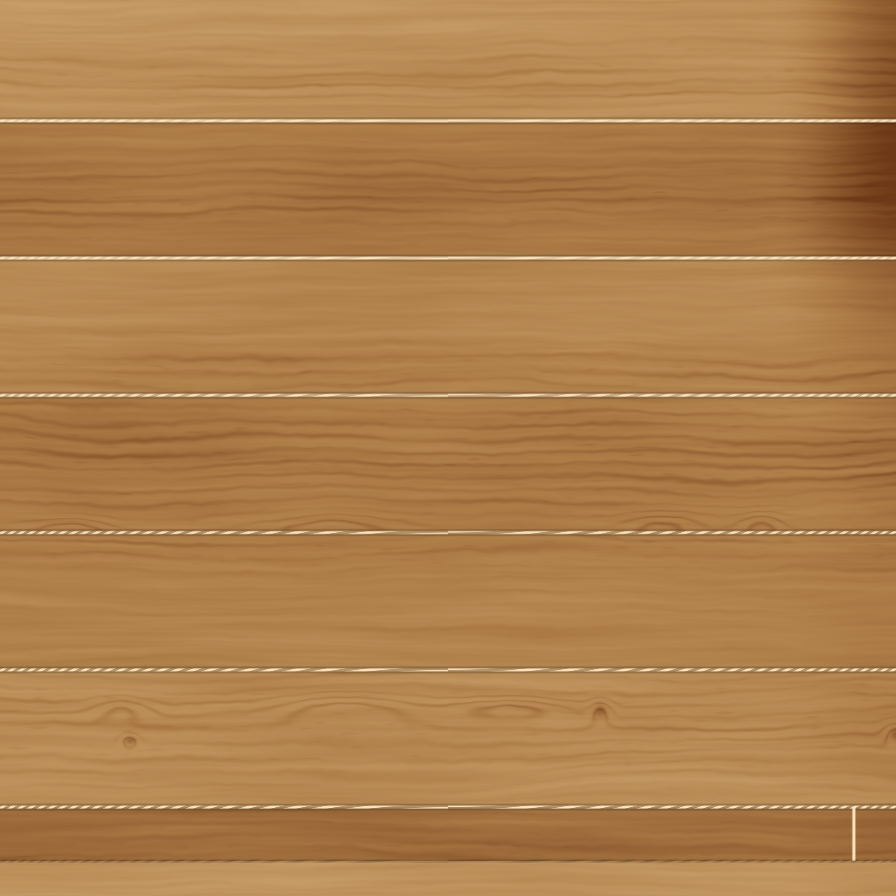
Write a Shadertoy shader that draws this texture.

```glsl
const float FIRST_SEAM = 0.1348;   // measured downward from the top edge
const float PITCH = 0.1532;
const float LAST_EDGE = 0.961;
const float SEAM_HALF = 0.0017;
const float JOINT_X = 0.953;
const float DASH_RATE = 96.0;
const float RING_RATE = 68.0;
const float RING_DEPTH = 0.36;
const float FIBRE_DEPTH = 0.22;
const float SOFT = 0.0013;

const vec3 DARK_WOOD = vec3(0.55, 0.35, 0.18);
const vec3 MID_WOOD = vec3(0.68, 0.49, 0.28);
const vec3 PALE_WOOD = vec3(0.78, 0.61, 0.40);
const vec3 SEAM_COLOR = vec3(0.98, 0.89, 0.74);

// Per plank: tone, centre of the strong grain, its spread, its strength
const float TONE[8] = float[8](0.80, 0.46, 0.66, 0.55, 0.58, 0.77, 0.30, 0.87);
const float BAND[8] = float[8](0.66, 0.54, 0.84, 0.40, 0.10, 0.35, 0.55, 0.20);
const float SPREAD[8] = float[8](0.20, 0.25, 0.18, 0.45, 0.16, 0.40, 0.30, 0.10);
const float STRENGTH[8] = float[8](0.75, 0.80, 0.75, 1.0, 0.75, 0.85, 0.5, 0.2);

// Figures in the grain: centre and radii; the small ones are knots
const int FIGURES = 10;
const vec4 FIGURE[FIGURES] = vec4[FIGURES](
    vec4(0.135, 0.790, 0.032, 0.016), vec4(0.145, 0.826, 0.012, 0.010),
    vec4(0.570, 0.791, 0.070, 0.012), vec4(0.670, 0.792, 0.014, 0.017),
    vec4(0.380, 0.790, 0.080, 0.018), vec4(1.000, 0.820, 0.013, 0.014),
    vec4(0.370, 0.588, 0.080, 0.015), vec4(0.080, 0.590, 0.050, 0.014),
    vec4(0.740, 0.584, 0.045, 0.018), vec4(0.850, 0.584, 0.028, 0.018));

vec2 hashGradient(vec2 p) {
    p = vec2(dot(p, vec2(127.1, 311.7)), dot(p, vec2(269.5, 183.3)));
    return 2.0 * fract(sin(p) * 43758.55) - 1.0;
}

float gradientNoise(vec2 p) {
    vec2 i = floor(p), f = p - i;
    vec2 w = f * f * f * (f * (f * 6.0 - 15.0) + 10.0);
    vec2 e = vec2(1.0, 0.0);
    float a = dot(hashGradient(i), f);
    float b = dot(hashGradient(i + e), f - e);
    float c = dot(hashGradient(i + e.yx), f - e.yx);
    float d = dot(hashGradient(i + 1.0), f - 1.0);
    return mix(mix(a, b, w.x), mix(c, d, w.x), w.y);
}

float plankAt(float y) {
    return y > LAST_EDGE ? 7.0 : floor((y - FIRST_SEAM) / PITCH) + 1.0;
}

float stroke(float dist, float halfWidth) {
    return 1.0 - smoothstep(halfWidth - SOFT, halfWidth + SOFT, abs(dist));
}

// Darkening by growth rings, knots and fibres
float grain(vec2 p, float plank) {
    int k = int(plank);
    vec2 q = p + vec2(plank * 7.31, plank * 3.17);
    float local = (p.y - FIRST_SEAM) / PITCH - plank + 1.0;
    float warp = 1.1 * gradientNoise(q * vec2(3.0, 9.0))
               + 0.35 * gradientNoise(q * vec2(11.0, 28.0))
               + 0.12 * gradientNoise(q * vec2(45.0, 60.0));
    float field = p.y * RING_RATE + 1.6 * warp;
    float figure = 0.0, core = 0.0;
    for (int i = 0; i < FIGURES; i++) {
        vec4 g = FIGURE[i];
        if (plankAt(g.y) != plank) continue;
        vec2 d = (p - g.xy) / g.zw;
        d.y += 0.25 * warp;
        float bump = exp(-dot(d, d));
        field += 1.7 * bump;
        figure = max(figure, bump);
        core += step(g.z, 0.02) * exp(-5.0 * dot(d, d));
    }
    float ring = pow(0.5 + 0.5 * sin(6.2832 * field), 3.0);
    float offset = (local - BAND[k]) / SPREAD[k];
    float band = exp(-offset * offset) * STRENGTH[k];
    float patches = smoothstep(-0.4, 0.4, gradientNoise(q * vec2(4.0, 35.0)));
    float mask = max(band * patches, 0.9 * figure) + 0.10;

    vec2 along = vec2(q.x, q.y + 0.012 * warp);
    float streaks = gradientNoise(along * vec2(3.0, 75.0));
    float fibres = 0.6 * gradientNoise(along * vec2(9.0, 210.0));
    float pores = smoothstep(0.2, 0.55, gradientNoise(along * vec2(38.0, 240.0)));
    return RING_DEPTH * mask * ring + 0.10 * band + 0.45 * core
         + FIBRE_DEPTH * (streaks + fibres) + 0.10 * pores * (0.3 + band);
}

void mainImage(out vec4 fragColor, in vec2 fragCoord) {
    vec2 p = fragCoord / iResolution.xy;
    p.y = 1.0 - p.y;
    float plank = plankAt(p.y);

    // Plank tone, broad drift and the shaded upper right edge
    float tone = TONE[int(plank)] - grain(p, plank);
    tone += 0.16 * gradientNoise(p * vec2(2.5, 5.0) + plank * 4.7);
    tone += 0.14 * (1.0 - p.x) * (1.0 - smoothstep(0.0, 0.25, p.y));
    float upper = 1.0 - smoothstep(0.15, 0.5, p.y);
    tone -= smoothstep(0.86, 1.02, p.x) * (0.12 + 0.75 * upper);
    tone = clamp(tone, -0.45, 1.1);
    vec3 color = mix(DARK_WOOD, MID_WOOD, min(2.0 * tone, 1.0));
    color = mix(color, PALE_WOOD, max(2.0 * tone - 1.0, 0.0));

    // Pale seams, broken into slanted dashes lower down
    float seam = clamp(round((p.y - FIRST_SEAM) / PITCH), 0.0, 5.0);
    float dist = p.y - FIRST_SEAM - seam * PITCH;
    float centred = p.x - 0.5;
    float phase = DASH_RATE * centred * centred + 140.0 * dist * sign(centred);
    float dash = smoothstep(-0.5, 0.5, sin(6.2832 * phase));
    float broken = mix(0.15, 0.65, smoothstep(0.5, 3.5, seam));
    color *= 1.0 - 0.22 * stroke(dist, 2.2 * SEAM_HALF);
    color = mix(color, SEAM_COLOR, stroke(dist, SEAM_HALF) * (1.0 - broken * dash));

    // Upright joint and the dark lower edge of the narrow plank
    float joint = stroke(p.x - JOINT_X, SEAM_HALF) * step(5.5, plank) * step(plank, 6.5);
    color = mix(color, SEAM_COLOR, joint);
    color *= 1.0 - 0.25 * stroke(p.y - LAST_EDGE, SEAM_HALF) * (0.5 + 0.5 * dash);

    fragColor = vec4(color, 1.0);
}
```
